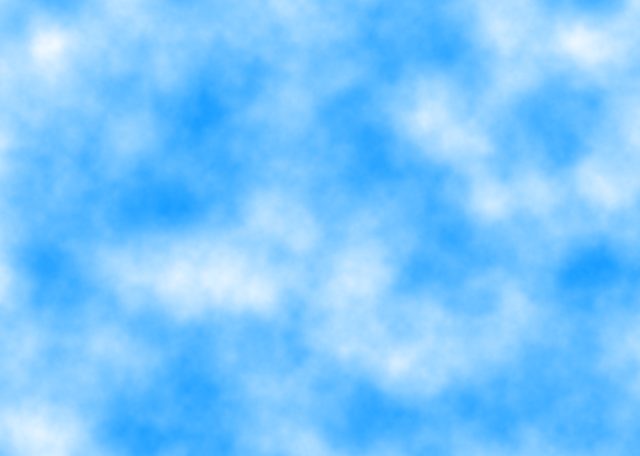
Give the GLSL for this texture, as a Shadertoy shader.

```glsl
// Soft white clouds drifting over a bright blue sky.
// Rotated octaves of smooth value noise are summed into a cloud density,
// which then blends a deep sky blue into white.

const vec3  SKY_BLUE    = vec3(0.10, 0.617, 1.0);
const vec3  CLOUD_WHITE = vec3(1.0);
const float CLOUD_SCALE = 6.0;    // largest noise cells per canvas height
const int   OCTAVES     = 6;
const float GAIN        = 0.5;    // amplitude ratio between octaves
const float LACUNARITY  = 2.0;    // frequency ratio between octaves
const float OCTAVE_TURN = 0.5;    // rotation between octaves, radians
const float COVERAGE    = 0.457;  // mean cloud density
const float CONTRAST    = 1.24;   // spread of density around the mean
const vec2  SEED_OFFSET = vec2(37.3, 18.6);

// Integer hash of a lattice point, 0 to 1
float hash(vec2 cell) {
    uvec2 q = uvec2(ivec2(cell)) * uvec2(1597334673u, 3812015801u);
    uint n = q.x ^ q.y;
    n = (n ^ (n >> 16)) * 2146121005u;
    n = (n ^ (n >> 15)) * 2221713035u;
    n ^= n >> 16;
    return float(n >> 8) / 16777216.0;
}

// Value noise with smooth interpolation between lattice points
float valueNoise(vec2 p) {
    vec2 cell = floor(p);
    vec2 f = fract(p);
    vec2 blend = f * f * (3.0 - 2.0 * f);
    float bottom = mix(hash(cell), hash(cell + vec2(1.0, 0.0)), blend.x);
    float top = mix(hash(cell + vec2(0.0, 1.0)), hash(cell + vec2(1.0)), blend.x);
    return mix(bottom, top, blend.y);
}

// Octave sum, centred on zero
float cloudNoise(vec2 p) {
    float c = cos(OCTAVE_TURN);
    float s = sin(OCTAVE_TURN);
    mat2 nextOctave = LACUNARITY * mat2(c, s, -s, c);
    float sum = 0.0;
    float amplitude = 0.5;
    for (int i = 0; i < OCTAVES; i++) {
        sum += amplitude * (valueNoise(p) - 0.5);
        p = nextOctave * p + SEED_OFFSET;
        amplitude *= GAIN;
    }
    return sum;
}

void mainImage(out vec4 fragColor, in vec2 fragCoord) {
    vec2 p = fragCoord / iResolution.y * CLOUD_SCALE + SEED_OFFSET;
    float density = clamp(COVERAGE + CONTRAST * cloudNoise(p), 0.0, 1.0);
    fragColor = vec4(mix(SKY_BLUE, CLOUD_WHITE, density), 1.0);
}
```
